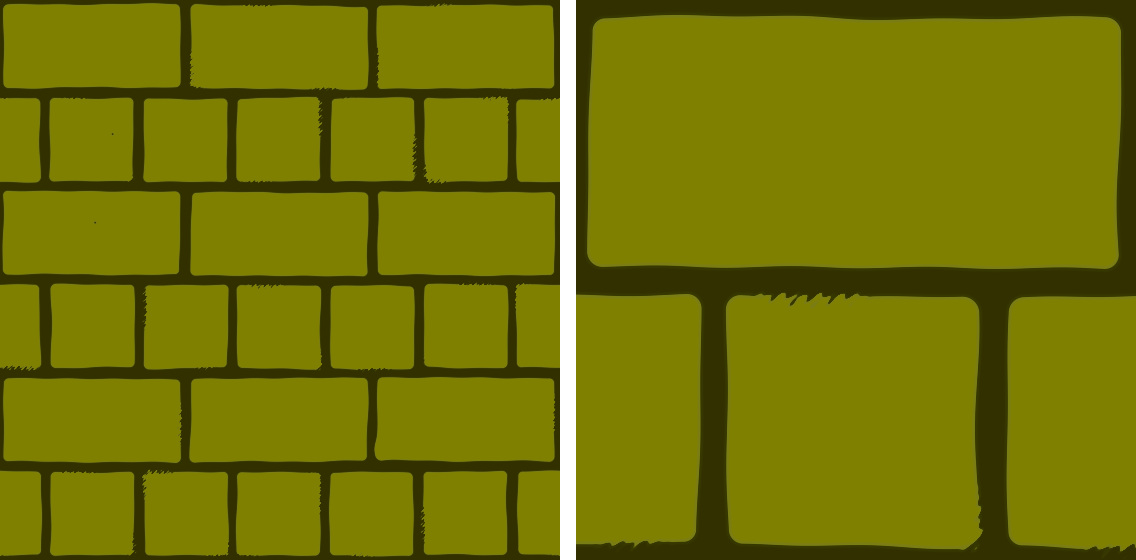
Left: the whole. Right: its middle third, enlarged.
Write a Shadertoy shader that draws this pattern.

```glsl
// Olive masonry: three courses of long blocks alternating with three of square ones, with worn edges.

vec3 hash3(vec2 p) {
    vec3 q = vec3(dot(p, vec2(127.1, 311.7)), dot(p, vec2(269.5, 183.3)), dot(p, vec2(419.2, 371.9)));
    return fract(sin(q) * 43758.5453);
}

float roundedBox(vec2 p, vec2 halfSize, float radius) {
    vec2 q = abs(p) - halfSize + radius;
    return length(max(q, 0.0)) + min(max(q.x, q.y), 0.0) - radius;
}

// Layered sines: a slow wobble plus fine teeth that show only in patches
float edgeWear(vec2 p, vec3 seed) {
    vec2 phase = seed.xy * 6.2832;
    float wobble = sin(p.x * 5.0 + phase.x) * sin(p.y * 6.0 + phase.y)
                 + 0.5 * sin(p.x * 13.0 - p.y * 11.0 + phase.y);
    float teeth = sin(p.x * 91.0 + phase.y) + sin(p.y * 83.0 + phase.x) + sin((p.x - p.y) * 147.0);
    float patches = smoothstep(0.55, 0.9, sin(p.x * 4.3 + phase.y) * sin(p.y * 3.7 + seed.z * 6.2832));
    return 0.007 * wobble + 0.009 * teeth * patches;
}

void mainImage(out vec4 fragColor, in vec2 fragCoord) {
    // One unit is the height of a course
    vec2 p = fragCoord / iResolution.xy * 6.0 + vec2(0.012, 0.0);
    float pixel = 6.0 / min(iResolution.x, iResolution.y);

    // Wrapped block index and position relative to the block centre
    float course = mod(floor(p.y), 6.0);
    bool isLong = mod(course, 2.0) > 0.5;
    float width = isLong ? 2.0 : 1.0;
    float along = isLong ? p.x / 2.0 : p.x - 0.5;
    vec2 id = vec2(mod(floor(along), 6.0 / width), course);
    vec2 local = vec2((fract(along) - 0.5) * width, fract(p.y) - 0.5);
    vec3 seed = hash3(id + 3.0);
    vec3 seed2 = hash3(id + 41.0);

    // Slight shift and tilt of each block
    vec2 q = local + (seed2.xy - 0.5) * 0.018;
    q.y += q.x * (seed.z - 0.5) * 0.024;
    q.x += q.y * (seed.x - 0.5) * 0.02;
    vec2 halfSize = vec2(width * 0.5 - 0.053, 0.446);
    float d = roundedBox(q, halfSize, 0.052) + edgeWear(q, seed);

    // A few blocks have a lump near one corner
    vec2 corner = sign(seed.xy - 0.5) * (halfSize - vec2(0.0, 0.12));
    d -= 0.03 * step(0.82, seed2.z) * exp(-dot(q - corner, q - corner) * 90.0);

    // Rare dark pinhole
    float pinhole = length(q - (seed.yz - 0.5) * 0.6) - 0.009;
    d = max(d, seed2.x > 0.95 ? -pinhole : -1.0);

    // Flat face and joint, each with a faint rim
    vec3 face = mix(vec3(0.48, 0.49, 0.08), vec3(0.50, 0.50, 0.0), smoothstep(0.006, 0.014, -d));
    vec3 joint = mix(vec3(0.21, 0.22, 0.0), vec3(0.20, 0.19, 0.0), smoothstep(0.005, 0.013, d));
    fragColor = vec4(mix(face, joint, smoothstep(-0.6 * pixel, 0.6 * pixel, d)), 1.0);
}
```
